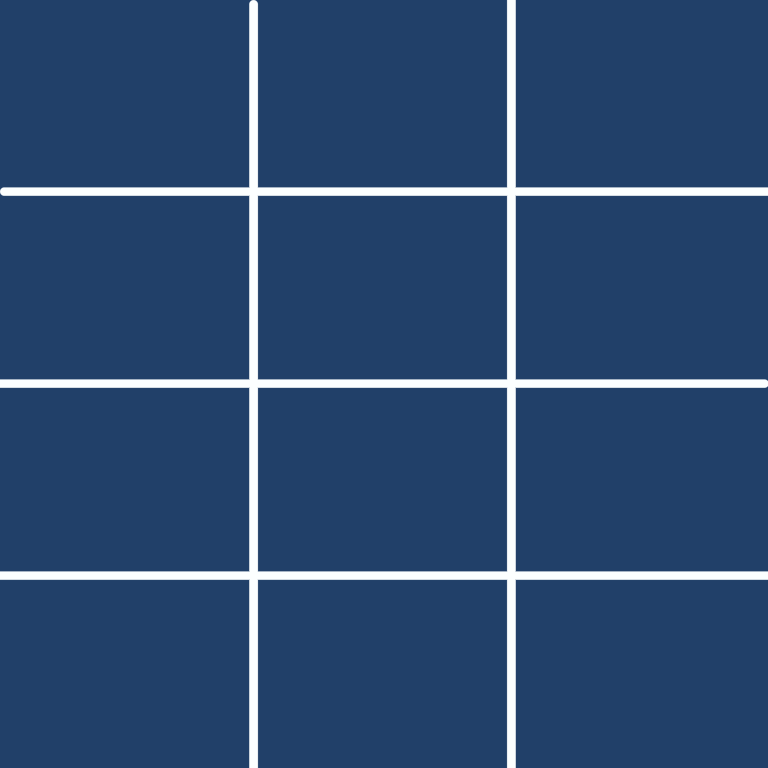
Give the GLSL for this pattern, as a Shadertoy shader.

```glsl
// Distance to a round-capped bar along x, centred on y = 0
float barDistance(vec2 p, float start, float end, float radius) {
    return length(vec2(p.x - clamp(p.x, start, end), p.y)) - radius;
}

void mainImage(out vec4 fragColor, in vec2 fragCoord) {
    vec2 uv = fragCoord / iResolution.xy;
    float pixel = 1.0 / min(iResolution.x, iResolution.y);
    float grid = 1.0;

    // Two upright bars; the left one has its round cap at the top edge
    for (int i = 0; i < 2; i++) {
        float x = 0.3302 + 0.3357 * float(i);
        float top = i == 0 ? 0.9943 : 2.0;
        grid = min(grid, barDistance(vec2(uv.y, uv.x - x), -1.0, top, 0.0057));
    }

    // Three level bars; the upper is capped at left, the middle at right
    for (int j = 1; j <= 3; j++) {
        float y = 0.0005 + 0.25 * float(j);
        float left = j == 3 ? 0.0055 : -1.0;
        float right = j == 2 ? 0.9955 : 2.0;
        grid = min(grid, barDistance(vec2(uv.x, uv.y - y), left, right, 0.0055));
    }

    // White bars over navy panes, with smooth edges
    float coverage = 1.0 - smoothstep(-0.75 * pixel, 0.75 * pixel, grid);
    vec3 color = mix(vec3(0.13, 0.25, 0.41), vec3(0.99, 1.0, 1.0), coverage);
    fragColor = vec4(color, 1.0);
}
```
